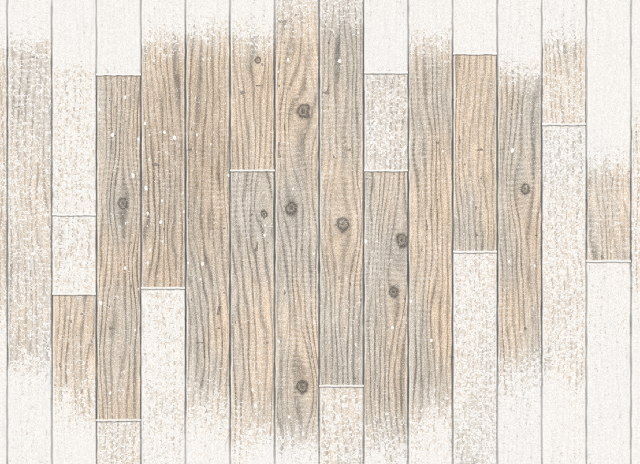
Write a Shadertoy shader that draws this texture.

```glsl
// Whitewashed vertical timber planks with knots, saw marks and worn paint
// Lengths are in canvas heights; y runs downward from the top edge.

// Per plank, left to right: end joints, paint coverage and paint fades
const float upperJoint[16] = float[](-1., -1., .463, .161, -1., -1., -1., -1., -1., .157, -1., .116, -1., -1., -1., -1.);
const float lowerJoint[16] = float[](2., 2., .634, .906, .621, 2., .368, 2., .832, .368, 2., .543, 2., .268, .563, 2.);
const float upperPaint[16] = float[](.40, .46, .68, .12, .13, .06, .12, .12, .15, .50, .10, .14, .15, .46, .24, .60);
const float lowerPaint[16] = float[](.40, .46, .17, .50, .74, .06, .14, .12, .55, .15, .10, .66, .15, .62, .86, .60);
const float topFade[16] = float[](.15, .13, .20, .22, .12, .09, .10, .08, .08, .22, .12, .18, .18, .11, .38, .30);
const float bottomFade[16] = float[](.66, .75, .85, 1.2, 1.08, .85, .92, .96, 1.2, .95, .90, 1.1, .80, .78, .68, .56);

// Knot centre and radius
const vec3 knots[10] = vec3[](
    vec3(.652, .241, .021), vec3(.627, .448, .018), vec3(.737, .484, .019),
    vec3(.847, .629, .014), vec3(.864, .518, .018), vec3(.554, .130, .009),
    vec3(.568, .461, .010), vec3(.265, .438, .015), vec3(1.129, .407, .014),
    vec3(.650, .835, .017));

float hash(vec2 p) {
    vec3 q = fract(p.xyx * .1031);
    q += dot(q, q.yzx + 33.33);
    return fract((q.x + q.y) * q.z);
}

float noise(vec2 p) {
    vec2 i = floor(p), f = fract(p);
    f = f * f * (3. - 2. * f);
    return mix(mix(hash(i), hash(i + vec2(1, 0)), f.x),
               mix(hash(i + vec2(0, 1)), hash(i + 1.), f.x), f.y);
}

float fbm(vec2 p) {
    float sum = 0., gain = .5;
    for (int i = 0; i < 4; i++) {
        sum += gain * noise(p);
        p = p * 2.03 + 17.1;
        gain *= .5;
    }
    return sum / .9375;
}

float plankCoord(float x) { return (x - .0156) / .0958; }

// Soft stroke of the given half width around zero
float stroke(float d, float halfWidth, float soft) {
    return 1. - smoothstep(halfWidth - soft, halfWidth + soft, abs(d));
}

void mainImage(out vec4 fragColor, in vec2 fragCoord) {
    float px = 1. / iResolution.y;
    vec2 p = vec2(fragCoord.x / iResolution.x * 1.3764, 1. - fragCoord.y * px);
    float plank = plankCoord(p.x), id = floor(plank);
    int k = clamp(int(id) + 1, 0, 15);
    float seed = hash(vec2(id + 5., 3.));
    float segment = step(upperJoint[k], p.y) + step(lowerJoint[k], p.y);

    // Knots push the grain aside and leave dark ringed cores
    float grainX = p.x, core = 0., rings = 0., halo = 0.;
    for (int i = 0; i < 10; i++) {
        vec3 knot = knots[i];
        vec2 d = (p - knot.xy) / knot.z;
        float own = step(abs(floor(plankCoord(knot.x)) - id), .5);
        float flare = own * exp(-.22 * dot(d * vec2(1, .42), d * vec2(1, .42)));
        grainX -= d.x * knot.z * flare * .9;
        halo += flare;
        float r = length(d * vec2(1, .85)) + .3 * (noise(d * 2. + float(i) * 9.) - .5);
        float disc = own * (1. - smoothstep(.55, 1.05, r));
        core += disc;
        rings += disc * (.5 + .5 * cos(r * 11.));
    }

    // Wood: long wavering grain, fibres and horizontal saw marks
    vec2 offset = vec2(seed * 40., segment * 7.);
    float waver = fbm(vec2(grainX * 14., p.y * 2.6) + offset);
    float grain = .5 + .5 * sin(6.2832 * (grainX * 75. + waver * 5.));
    grain = pow(grain, 3.) * (.35 + .65 * noise(vec2(grainX * 45., p.y * 5.) + offset));
    float fibre = noise(vec2(grainX * 320., p.y * 28.) + offset);
    float sawPhase = p.y * 92. + .8 * noise(vec2(p.x * 30., p.y * 9.)) + seed;
    float saw = (.5 + .5 * sin(6.2832 * sawPhase)) * noise(vec2(p.x * 130., p.y * 45.));
    saw *= smoothstep(.3, .65, fbm(p * vec2(11., 5.) + offset));
    float tone = fbm(p * vec2(9., 4.) + offset);
    vec3 col = mix(vec3(.945, .85, .745), vec3(.87, .825, .765), smoothstep(.35, .75, tone));
    col *= 1.04 - .05 * seed - .32 * grain - .15 * fibre;
    col *= 1. - .10 * halo * tone;
    // Weathered darker patch left of the centre
    col *= 1. - .13 * exp(-pow((p.x - .40) / .10, 2.) - pow((p.y - .36) / .24, 2.));
    col = mix(col, vec3(.96, .93, .89), saw * .45);
    col = mix(col, vec3(.50, .46, .41), core * .55);
    col = mix(col, vec3(.33, .31, .29), rings * .6);
    float nail = noise(p * vec2(85., 65.) + 90.);
    col = mix(col, vec3(.42, .39, .36), smoothstep(.93, .98, nail) * .6);

    // Paint coverage, broken up into fine speckles over a thin haze
    float ragged = fbm(p * vec2(16., 9.) + 30.) - .5;
    float cover = p.y < lowerJoint[k] ? upperPaint[k] : lowerPaint[k];
    float fadeY = p.y + ragged * .06;
    float faded = 1. - smoothstep(topFade[k] - .10, topFade[k] + .07, fadeY);
    faded *= k == 7 || k == 8 ? .55 : .98;
    if (upperJoint[k] > 0. && p.y > upperJoint[k]) faded = 0.;
    faded = max(faded, .94 * smoothstep(bottomFade[k] - .15, bottomFade[k] + .13, fadeY));
    cover = clamp(max(cover, faded) + ragged * .25, 0., 1.);
    float speckle = .65 * noise(p * 340.) + .35 * noise(p * 150. + 8.);
    float paint = smoothstep(-.35, .32, cover - speckle);
    vec3 white = vec3(.992, .985, .973) - .025 * noise(p * 260.);
    col = mix(col, white, max(paint * .93, cover * .74));
    col += (hash(floor(p * 420.)) - .5) * mix(.12, .04, cover);

    // Scattered flakes, densest toward the left
    vec2 cell = floor(p * 36.);
    vec2 jitter = vec2(hash(cell + 2.), hash(cell + 61.)) * .6 + .2;
    vec2 flake = fract(p * 36.) - jitter;
    float size = .04 + .10 * hash(cell + 23.);
    float chance = .04 + .26 * exp(-pow((p.x - .31) / .14, 2.) - pow((p.y - .4) / .28, 2.));
    float dist = length(flake * vec2(1., .75)) + .06 * (noise(p * 230.) - .5);
    float chip = step(hash(cell + 47.), chance) * (1. - smoothstep(size - .04, size + .04, dist));
    col = mix(col, vec3(.98, .975, .96), chip);

    // Dark seams with worn pale edges
    float seam = (plank - floor(plank + .5)) * .0958 + .0014 * (noise(vec2(id, p.y * 45.)) - .5);
    float wear = noise(vec2(floor(plank + .5) * 7., p.y * 23.));
    float edge = stroke(seam - .0037, .0014, px) + .6 * stroke(seam + .0038, .001, px);
    col = mix(col, vec3(.99, .98, .96), clamp(edge, 0., 1.) * (.3 + .6 * wear));
    float depth = mix(.92, .42, cover) * (.75 + .25 * wear);
    col = mix(col, vec3(.33, .33, .33), stroke(seam, .0019, px) * depth);

    // Plank ends: pale lip above a thin shadow
    float end = p.y - (p.y < .5 * (upperJoint[k] + lowerJoint[k]) ? upperJoint[k] : lowerJoint[k]);
    end += .0016 * (noise(p * 110.) - .5);
    col = mix(col, vec3(.40, .39, .37), stroke(end - .0025, .0012, px) * .65);
    col = mix(col, vec3(.985, .98, .965), stroke(end + .0008, .0018, px));

    fragColor = vec4(clamp(col, 0., 1.), 1.);
}
```
